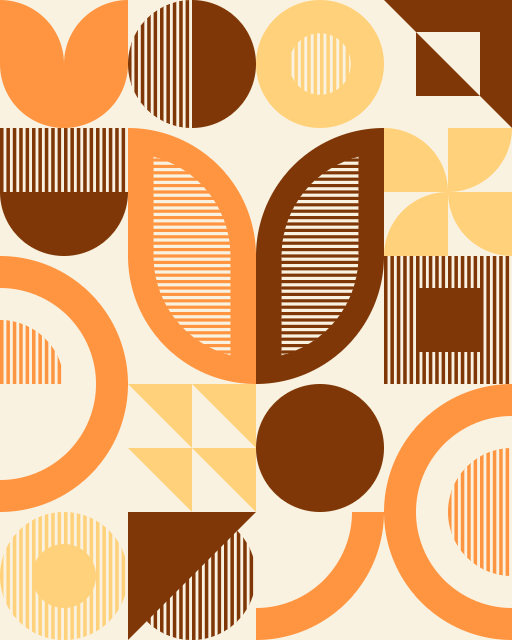
Reproduce this background procedurally as a WebGL 1 fragment shader.

```glsl
precision highp float;
// Geometric mosaic on a grid of 4 by 5 square cells: discs, rings, leaves,
// triangles and pinwheels, some filled with fine stripes. Every motif is a
// signed distance in cell units, painted flat with a one pixel soft edge.
uniform vec2 u_resolution;

#define GRID vec2(4.0, 5.0)
#define STRIPES 20.0
#define BAR_WIDTH 0.55
#define LEAF_RIM 0.2
#define RING_INNER 0.75
#define CREAM vec3(0.976, 0.949, 0.882)
#define BROWN vec3(0.502, 0.216, 0.027)
#define ORANGE vec3(1.0, 0.584, 0.255)
#define YELLOW vec3(1.0, 0.820, 0.478)

const float DIAGONAL = 0.7071;

void paint(inout vec3 color, vec3 ink, float d) {
  float pixel = GRID.y / u_resolution.y;
  color = mix(color, ink, clamp(0.5 - d / pixel, 0.0, 1.0));
}

float disc(vec2 p, vec2 center, float radius) {
  return length(p - center) - radius;
}

float square(vec2 p, vec2 center, float halfSide) {
  vec2 q = abs(p - center) - halfSide;
  return max(q.x, q.y);
}

float ring(vec2 p, vec2 center) {
  float r = length(p - center);
  return max(r - 1.0, RING_INNER - r);
}

// Bars centred on whole multiples of the stripe period.
float bars(float t, float width) {
  return (abs(fract(t * STRIPES + 0.5) - 0.5) - 0.5 * width) / STRIPES;
}

// Bars that begin at each multiple of the period.
float uprights(float x) {
  return bars(x - 0.5 * BAR_WIDTH / STRIPES, BAR_WIDTH);
}

float tulip(vec2 p) {
  vec2 q = vec2(abs(p.x - 0.5), p.y - 0.5);
  float petal = q.y < 0.0 ? length(q - vec2(0.5, 0.0)) : length(q);
  return max(petal - 0.5, q.x - 0.5);
}

// Two cells tall, with half-turn symmetry about (1.5, 2).
float leaf(vec2 p) {
  vec2 q = p.y > 2.0 ? vec2(3.0, 4.0) - p : p;
  return max(disc(q, vec2(1.0, 2.0), 1.0), 1.0 - q.x);
}

float pinwheel(vec2 p, vec2 center) {
  vec2 q = p - center;
  vec2 pivot = q.x * q.y > 0.0 ? vec2(sign(q.x), 0.0) : vec2(0.0, sign(q.y));
  return max(disc(q, 0.5 * pivot, 0.5), square(p, center, 0.5));
}

float triangles(vec2 p, vec2 center) {
  vec2 t = mod(p, 0.5);
  float wedge = max((t.y - t.x) * DIAGONAL, max(t.x - 0.5, -t.y));
  return max(wedge, square(p, center, 0.5));
}

void main() {
  // Cell coordinates, with rows counted from the top.
  vec2 p = gl_FragCoord.xy / u_resolution * GRID;
  p.y = GRID.y - p.y;
  float upright = uprights(p.x);
  vec3 color = CREAM;

  // Top row: tulip, half-striped disc, target, split square.
  paint(color, ORANGE, tulip(p));
  float d = disc(p, vec2(1.5, 0.5), 0.5);
  paint(color, BROWN, max(d, min(upright, 1.5 - p.x)));
  paint(color, YELLOW, disc(p, vec2(2.5, 0.5), 0.5));
  paint(color, CREAM, max(disc(p, vec2(2.5, 0.5), 0.24), -upright));
  float slope = (p.y - p.x + 3.0) * DIAGONAL;
  float window = square(p, vec2(3.5, 0.5), 0.25);
  float split = max(min(slope, window), -max(slope, window));
  paint(color, BROWN, max(split, square(p, vec2(3.5, 0.5), 0.5)));

  // Striped bowl, pinwheel and framed square.
  d = max(square(p, vec2(0.5, 1.5), 0.5), max(p.y - 1.5, upright));
  paint(color, BROWN, d);
  paint(color, BROWN, max(disc(p, vec2(0.5, 1.5), 0.5), 1.5 - p.y));
  paint(color, YELLOW, pinwheel(p, vec2(3.5, 1.5)));
  paint(color, BROWN, max(square(p, vec2(3.5, 2.5), 0.5), upright));
  paint(color, BROWN, square(p, vec2(3.5, 2.5), 0.25));

  // Mirrored pair of leaves with horizontal bars inside.
  d = leaf(vec2(2.0 - abs(p.x - 2.0), p.y));
  paint(color, p.x < 2.0 ? ORANGE : BROWN, d);
  paint(color, CREAM, max(d + LEAF_RIM, -bars(p.y, 0.5)));

  // Large rings with striped cores, and a quarter ring.
  paint(color, ORANGE, ring(p, vec2(0.0, 3.0)));
  d = max(disc(p, vec2(0.0, 3.0), 0.5), p.y - 3.0);
  paint(color, ORANGE, max(d, upright));
  paint(color, ORANGE, ring(p, vec2(4.0)));
  paint(color, ORANGE, max(disc(p, vec2(4.0), 0.5), upright));
  d = max(ring(p, vec2(2.0, 4.0)), square(p, vec2(2.5, 4.5), 0.5));
  paint(color, ORANGE, d);

  // Lower cells: triangles, disc, striped sun, corner over a striped disc.
  paint(color, YELLOW, triangles(p, vec2(1.5, 3.5)));
  paint(color, BROWN, disc(p, vec2(2.5, 3.5), 0.5));
  paint(color, YELLOW, max(disc(p, vec2(0.5, 4.5), 0.5), upright));
  paint(color, YELLOW, disc(p, vec2(0.5, 4.5), 0.25));
  paint(color, BROWN, max(disc(p, vec2(1.5, 4.5), 0.5), upright));
  d = max(square(p, vec2(1.5, 4.5), 0.5), (p.x + p.y - 6.0) * DIAGONAL);
  paint(color, BROWN, d);

  gl_FragColor = vec4(color, 1.0);
}
```
